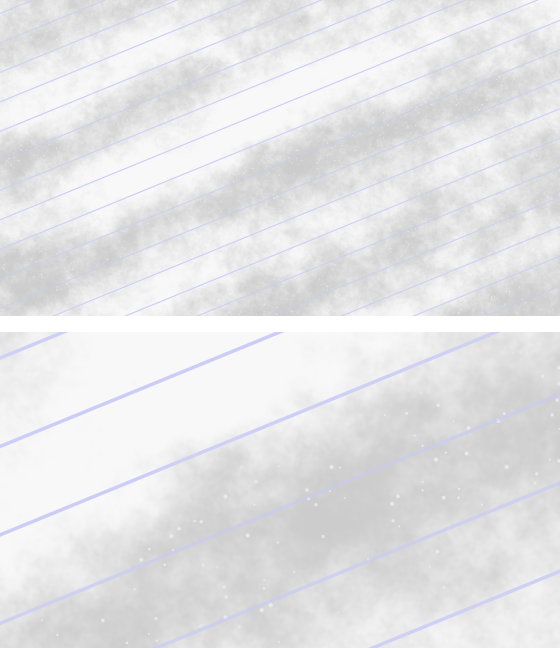
Top, the full canvas; bottom, a detail of the centre.
This texture is drawn by a Shadertoy shader. Its source:

```glsl
// Worn pale paper ruled with thin slanted lavender lines.
// Evenly spaced lines come from fract; the grey soiling is diagonal bands
// broken up by layered value noise, with pale flecks and faint scratches.

#define LINE_STEP 0.0933    // vertical gap between lines, in canvas heights
#define LINE_START 0.0426   // first line below the top left corner
#define LINE_WIDTH 0.0037
#define SLOPE 0.409
#define BAND_STEP 0.394     // vertical gap between soiled bands
#define BAND_START 0.139
#define FLECK_GRID 125.0
#define PALE vec3(0.972, 0.972, 0.973)
#define GREY vec3(0.800, 0.800, 0.803)
#define INK vec3(0.780, 0.785, 0.970)

float hash(vec2 p) {
    vec3 q = fract(vec3(p.xyx) * 0.1031);
    q += dot(q, q.yzx + 33.33);
    return fract((q.x + q.y) * q.z);
}

float valueNoise(vec2 p) {
    vec2 cell = floor(p), f = fract(p);
    f = f * f * (3.0 - 2.0 * f);
    float low = mix(hash(cell), hash(cell + vec2(1, 0)), f.x);
    float high = mix(hash(cell + vec2(0, 1)), hash(cell + vec2(1, 1)), f.x);
    return mix(low, high, f.y);
}

// Layered noise centred on zero; gain sets the roughness.
float fbm(vec2 p, float gain) {
    float sum = 0.0, weight = 1.0, total = 0.0;
    for (int i = 0; i < 5; i++) {
        sum += weight * (valueNoise(p) - 0.5);
        total += weight;
        weight *= gain;
        p = mat2(1.6, 1.2, -1.2, 1.6) * p + 17.3;
    }
    return sum / total;
}

float segmentDistance(vec2 p, vec2 a, vec2 b) {
    vec2 ab = b - a;
    return length(p - a - ab * clamp(dot(p - a, ab) / dot(ab, ab), 0.0, 1.0));
}

float stroke(float dist, float width, float pixel) {
    return clamp((0.5 * width - dist) / pixel + 0.5, 0.0, 1.0);
}

// Amount of grey soiling, from 0 (clean) to 1.
float soiling(vec2 p, float drop, vec2 along) {
    vec2 across = vec2(-along.y, along.x);
    vec2 slanted = vec2(dot(p, along), dot(p, across));
    float cloud = fbm(slanted * vec2(3.0, 5.0) + 4.7, 0.55);
    float grain = fbm(p * 15.0 + 31.0, 0.75);
    float warped = drop + 0.12 * cloud;
    float band = 0.5 + 0.5 * cos(6.2832 * (warped - BAND_START) / BAND_STEP);

    // Broad clean area in the upper middle.
    vec2 offset = p - vec2(0.93, 0.73);
    vec2 glow = vec2(dot(offset, along) / 0.50, dot(offset, across) / 0.16);
    float clean = exp(-dot(glow, glow));

    float wear = 0.43 * band + 1.0 * cloud + 0.85 * grain - 0.5 * clean;
    return smoothstep(-0.25, 0.75, wear);
}

// Small pale dots, one possible dot per grid cell.
float flecks(vec2 p, float pixel) {
    vec2 grid = p * FLECK_GRID, cell = floor(grid);
    vec2 centre = 0.3 + 0.4 * vec2(hash(cell + 11.0), hash(cell + 47.0));
    float radius = mix(0.10, 0.28, hash(cell + 83.0));
    float dist = length(fract(grid) - centre) / FLECK_GRID;
    float present = step(0.93, hash(cell));
    return present * stroke(dist, 2.0 * radius / FLECK_GRID, pixel);
}

// Faint broken scratches, repeated sideways.
float scratches(vec2 p, float pixel) {
    float marks = 0.0;
    for (int i = 0; i < 2; i++) {
        vec2 start = vec2(0.62 + 0.92 * float(i), 0.76);
        float dist = segmentDistance(p, start, start + vec2(0.11, 0.09));
        marks = max(marks, stroke(dist, 0.004, pixel));
    }
    return marks * smoothstep(0.25, 0.65, valueNoise(p * 70.0));
}

void mainImage(out vec4 fragColor, in vec2 fragCoord) {
    float pixel = 1.0 / iResolution.y;
    vec2 p = fragCoord * pixel;
    float drop = 1.0 - p.y + SLOPE * p.x;
    vec2 along = normalize(vec2(1.0, SLOPE));

    // Paper
    float soil = soiling(p, drop, along);
    vec3 color = mix(PALE, GREY, soil);
    float marks = flecks(p, pixel) * smoothstep(0.4, 0.8, soil);
    marks = max(marks, 0.7 * scratches(p, pixel));
    color = mix(color, PALE, 0.6 * marks);

    // Ruled lines, fading where the paper is soiled
    float phase = fract((drop - LINE_START) / LINE_STEP + 0.5) - 0.5;
    float dist = abs(phase) * LINE_STEP * along.x;
    float ink = stroke(dist, LINE_WIDTH, pixel) * mix(0.9, 0.45, soil);
    color = mix(color, INK, ink);

    fragColor = vec4(color, 1.0);
}
```
